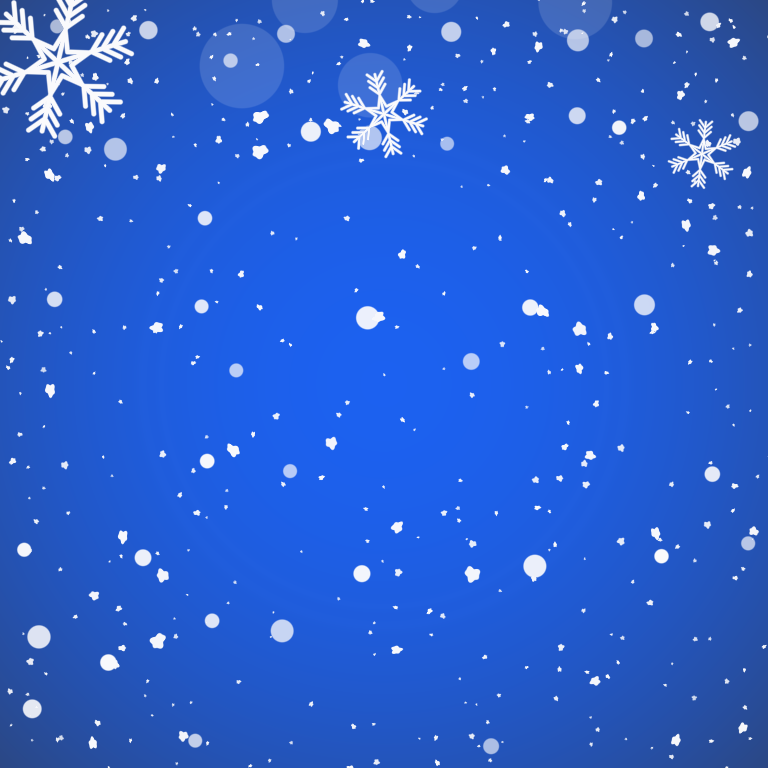
This background is drawn by a WebGL 1 fragment shader. Its source:

```glsl
precision highp float;

uniform vec2 u_resolution;

const float TAU = 6.2831853;
const vec3 CORE_BLUE = vec3(0.11, 0.38, 0.94);
const vec3 CORNER_BLUE = vec3(0.17, 0.275, 0.50);
const vec3 SNOW = vec3(0.98, 0.98, 0.99);

vec2 hash2(vec2 cell) {
  vec3 q = fract(cell.xyx * vec3(0.1031, 0.1030, 0.0973));
  q += dot(q, q.yzx + 33.33);
  return fract((q.xx + q.yz) * q.zy);
}

vec2 rotate(vec2 p, float angle) {
  float c = cos(angle), s = sin(angle);
  return vec2(c * p.x + s * p.y, c * p.y - s * p.x);
}

float segment(vec2 p, vec2 a, vec2 b) {
  vec2 ab = b - a;
  return length(p - a - ab * clamp(dot(p - a, ab) / dot(ab, ab), 0.0, 1.0));
}

float fill(float dist, float soft) {
  return 1.0 - smoothstep(-soft, soft, dist);
}

// Radial blue falloff with faint concentric rings
vec3 backdrop(vec2 p) {
  float r = length(p - 0.5);
  float ring = exp(-pow((r - 0.315) / 0.006, 2.0)) + exp(-pow((r - 0.29) / 0.005, 2.0));
  return mix(CORE_BLUE, CORNER_BLUE, min(r * r / 0.52, 1.0)) + 0.006 * ring;
}

// Snow gathers at the rim and along the top
float crowding(vec2 p) {
  float rim = smoothstep(0.2, 0.6, length(p - 0.5));
  return 0.3 + 0.3 * rim + 0.4 * smoothstep(0.65, 1.0, p.y);
}

// One jittered particle per cell; rough turns discs into uneven flecks
float particles(vec2 p, float cells, vec2 sizes, float density, float rough,
                float minAlpha, float seed, float soft) {
  vec2 cell = floor(p * cells);
  vec2 spot = hash2(cell + seed);
  vec2 form = hash2(cell + seed + 17.3);
  vec2 trait = hash2(cell + seed + 41.7);
  float present = step(trait.x, density * crowding((cell + 0.5) / cells));
  float margin = min(sizes.y * cells * 1.4, 0.45);
  vec2 d = p - (cell + mix(vec2(margin), vec2(1.0 - margin), spot)) / cells;
  d = rotate(d, form.y * TAU);
  d.x *= 1.0 + 0.5 * rough * trait.y;
  float angle = atan(d.y, d.x + 1e-6);
  float radius = mix(sizes.x, sizes.y, form.x * form.x);
  radius *= 1.0 + rough * (0.12 * sin(3.0 * angle) + 0.12 * sin(5.0 * angle + form.x * TAU));
  return present * mix(minAlpha, 1.0, trait.y) * fill(length(d) - radius, soft);
}

// Six arms with barbs around a pointed star
float snowflake(vec2 p, vec2 center, float size, float angle, float soft) {
  vec2 q = rotate(p - center, angle) / size;
  float sector = TAU / 6.0;
  float a = abs(mod(atan(q.y, q.x + 1e-6) + sector * 0.5, sector) - sector * 0.5);
  q = length(q) * vec2(cos(a), sin(a));
  float dist = segment(q, vec2(0.0), vec2(1.0, 0.0));
  dist = min(dist, segment(q, vec2(0.17, 0.10), vec2(0.46, 0.0)));
  for (int i = 0; i < 3; i++) {
    float root = 0.5 + 0.16 * float(i);
    dist = min(dist, segment(q, vec2(root, 0.0), vec2(root + 0.21, 0.19)));
  }
  return fill((dist - 0.035) * size, soft);
}

float bokeh(vec2 p, vec2 center, float radius, float soft) {
  return 0.14 * fill(length(p - center) - radius, soft);
}

void main() {
  vec2 p = gl_FragCoord.xy / u_resolution;
  float soft = 0.9 / min(u_resolution.x, u_resolution.y);
  vec3 color = backdrop(p);

  // Large pale lights near the top
  float glow = bokeh(p, vec2(0.315, 0.914), 0.055, soft);
  glow = max(glow, bokeh(p, vec2(0.397, 1.0), 0.043, soft));
  glow = max(glow, bokeh(p, vec2(0.482, 0.889), 0.042, soft));
  glow = max(glow, bokeh(p, vec2(0.566, 1.02), 0.037, soft));
  glow = max(glow, bokeh(p, vec2(0.749, 0.997), 0.048, soft));
  color = mix(color, SNOW, glow);

  // Round discs, then rough flecks, then fine dust
  float snow = particles(p, 9.0, vec2(0.009, 0.016), 0.8, 0.0, 0.6, 3.0, soft);
  snow = max(snow, particles(p, 11.0, vec2(0.006, 0.011), 0.6, 1.0, 0.96, 61.0, soft));
  snow = max(snow, particles(p + 0.013, 25.0, vec2(0.0024, 0.005), 0.65, 1.0, 0.9, 127.0, soft));
  snow = max(snow, particles(p + 0.007, 37.0, vec2(0.0014, 0.0036), 0.35, 1.0, 0.8, 211.0, soft));

  // Crystal snowflakes
  snow = max(snow, snowflake(p, vec2(0.0755, 0.919), 0.092, 0.297, soft));
  snow = max(snow, snowflake(p, vec2(0.5, 0.8515), 0.053, 0.75, soft));
  snow = max(snow, snowflake(p, vec2(0.914, 0.7995), 0.042, 0.401, soft));

  gl_FragColor = vec4(mix(color, SNOW, snow), 1.0);
}
```
